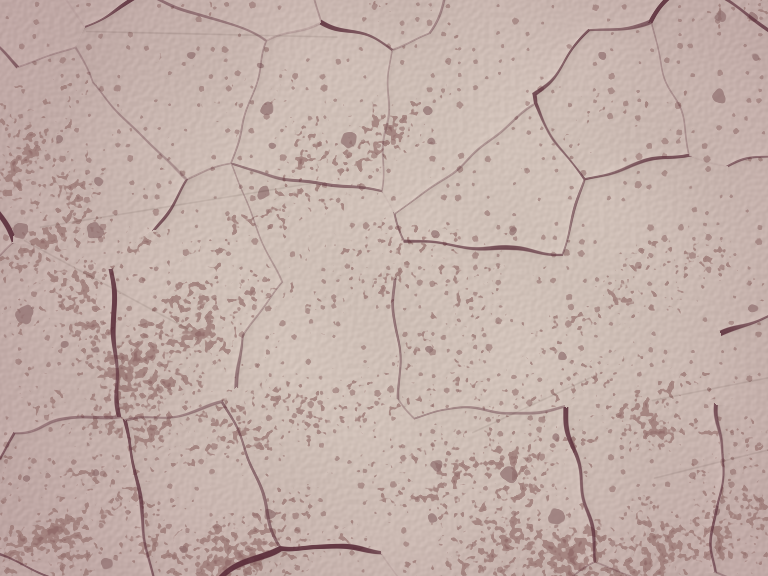
Write a Shadertoy shader that draws this texture.

```glsl
// Etched metal under a microscope: pale pink plate, partly open grain boundaries,
// brown corrosion clumps and tiny pits. Boundaries are Voronoi edges of varied
// weight; corrosion is thresholded gradient noise, denser towards the lower left.

vec2 hash2(vec2 p) {
    p = vec2(dot(p, vec2(127.1, 311.7)), dot(p, vec2(269.5, 183.3)));
    return fract(sin(p) * 43758.5);
}

float corner(vec2 cell, vec2 f, vec2 o) {
    float angle = 6.2832 * hash2(cell + o).x;
    return dot(vec2(cos(angle), sin(angle)), f - o);
}

// Gradient noise, roughly -0.7 to 0.7
float gnoise(vec2 p) {
    vec2 c = floor(p), f = fract(p);
    vec2 u = f * f * f * (f * (f * 6.0 - 15.0) + 10.0);
    return mix(mix(corner(c, f, vec2(0, 0)), corner(c, f, vec2(1, 0)), u.x),
               mix(corner(c, f, vec2(0, 1)), corner(c, f, vec2(1, 1)), u.x), u.y);
}

vec2 site(vec2 id) { return id + 0.08 + 0.84 * hash2(id); }

// x: crack darkness, y: signed relief shading beside the cracks
vec2 boundaries(vec2 q, float px) {
    vec2 cell = floor(q), home = cell;
    float best = 9.0;
    for (int j = -1; j <= 1; j++)
    for (int i = -1; i <= 1; i++) {
        vec2 id = cell + vec2(i, j);
        float d = distance(site(id), q);
        if (d < best) { best = d; home = id; }
    }
    vec2 r = site(home) - q, result = vec2(0);
    float swell = smoothstep(-0.4, 0.4, gnoise(q * 1.7 + 7.0));
    for (int j = -2; j <= 2; j++)
    for (int i = -2; i <= 2; i++) {
        if (i == 0 && j == 0) continue;
        vec2 id = home + vec2(i, j), s = site(id) - q;
        vec2 n = normalize(s - r);
        float d = dot(0.5 * (s + r), n);
        // The pair sum gives both sides of an edge the same weight
        float rank = hash2(home + id + 0.5).x;
        float present = smoothstep(0.36, 0.46, rank);
        float bold = smoothstep(0.5, 0.85, rank);
        float side = dot(n, vec2(0.8, -0.6));
        float width = mix(0.002, 0.015, bold * swell) * (1.0 + 0.4 * side);
        float line = 1.0 - smoothstep(width, width + px, d);
        result.x = max(result.x, line * present * mix(0.3, 1.0, bold * (0.5 + 0.5 * swell)));
        result.y += side * present * exp(-max(d, 0.0) * 28.0) * (0.4 + 0.6 * bold);
    }
    return result;
}

// Scattered round pits, one per grid cell at most
float pits(vec2 p, float freq, float chance, float px) {
    vec2 q = p * freq, id = floor(q), h = hash2(id + 31.0);
    float radius = 0.06 + 0.15 * h.y * h.y;
    vec2 centre = 0.3 + 0.4 * hash2(id + 57.0);
    float d = length(fract(q) - centre) + 0.08 * gnoise(q * 5.0);
    return step(h.x, chance) * (1.0 - smoothstep(radius, radius + px * freq, d));
}

float segment(vec2 p, vec2 a, vec2 b) {
    vec2 pa = p - a, ba = b - a;
    return length(pa - ba * clamp(dot(pa, ba) / dot(ba, ba), 0.0, 1.0));
}

void mainImage(out vec4 fragColor, in vec2 fragCoord) {
    vec2 p = fragCoord / iResolution.y;
    float px = 1.3 / iResolution.y;

    // Plate, brightest right of centre, with fine embossed grain
    float vignette = smoothstep(0.25, 0.92, length((p - vec2(0.72, 0.52)) * vec2(1.0, 1.1)));
    vec3 col = mix(vec3(0.815, 0.755, 0.720), vec3(0.745, 0.650, 0.640), vignette);
    vec2 lit = vec2(0.0022, -0.0022);
    float emboss = gnoise(p * 110.0) - gnoise((p + lit) * 110.0);
    col += 0.05 * emboss + 0.018 * gnoise(p * 5.0);

    // Corrosion clumps, drawn out along a rising diagonal
    vec2 along = mat2(0.88, -0.47, 0.47, 0.88) * p;
    float zone = 1.0 - smoothstep(0.3, 1.3, p.y + 0.35 * p.x);
    float clump = gnoise(along * vec2(4.0, 7.0) + 3.0) + 0.7 * gnoise(along * vec2(13.0, 20.0));
    float speck = gnoise(p * 70.0) + 0.6 * gnoise(p * 135.0 + 9.0);
    float rust = speck + 0.9 * clump + 0.5 * zone - 0.82;
    col = mix(col, vec3(0.610, 0.475, 0.460), 0.8 * smoothstep(-0.06, 0.16, rust));
    col = mix(col, vec3(0.530, 0.370, 0.370), 0.6 * smoothstep(0.35, 0.75, rust));

    // Small pits everywhere, a few larger stains
    col = mix(col, vec3(0.58, 0.44, 0.43), 0.6 * pits(p, 42.0, 0.35, px));
    col = mix(col, vec3(0.56, 0.43, 0.43), 0.7 * pits(p + 4.0, 14.0, 0.12, px));

    // Long hairline scratches
    for (int i = 0; i < 6; i++) {
        vec2 a = hash2(vec2(i, 5)) * vec2(1.33, 1.0);
        vec2 h = hash2(vec2(i, 8)) - 0.5;
        float d = segment(p, a, a + vec2(0.35, 0.5 * h.x) * (0.9 + h.y));
        col -= 0.06 * (1.0 - smoothstep(0.0, 1.2 * px, d));
    }

    // Grain boundaries with a slight wander
    vec2 wander = vec2(gnoise(p * 9.0), gnoise(p * 9.0 + 40.0));
    vec2 crack = boundaries(p * 4.2 + 0.09 * wander + vec2(2.0, 6.0), px * 4.2);
    col += 0.055 * clamp(crack.y, -1.2, 0.6);
    col = mix(col, vec3(0.35, 0.17, 0.22), 0.92 * crack.x);

    fragColor = vec4(clamp(col, 0.0, 1.0), 1.0);
}
```
